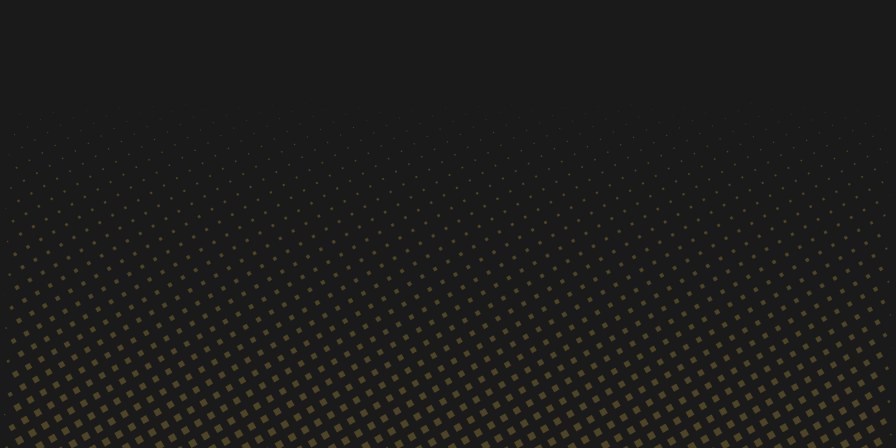
Write a WebGL 2 fragment shader that draws this background.

```glsl
#version 300 es
precision highp float;

uniform vec2 u_resolution;
out vec4 fragColor;

// Antialiased coverage of a square, exact also when smaller than a pixel.
float squareCoverage(vec2 p, float halfSide, float pixel) {
    vec2 cover = clamp((halfSide + 0.5 * pixel - abs(p)) / pixel,
                       0.0, min(1.0, 2.0 * halfSide / pixel));
    return cover.x * cover.y;
}

void main() {
    vec2 p = gl_FragCoord.xy / u_resolution.y;
    float aspect = u_resolution.x / u_resolution.y;
    float pitch = 0.03315;

    // Square lattice turned by 30 degrees
    float angle = radians(30.0);
    mat2 turn = mat2(cos(angle), sin(angle), -sin(angle), cos(angle));
    vec2 anchor = vec2(0.6875, 0.427);
    vec2 lattice = (p - anchor) * turn / pitch;
    vec2 cell = floor(lattice + 0.5);
    vec2 local = (lattice - cell) * pitch;
    vec2 center = anchor + turn * (cell * pitch);

    // Dots shrink upward and close to the side edges
    float rise = clamp(1.0 - center.y / 0.82, 0.0, 1.1);
    float sideDistance = min(center.x, aspect - center.x);
    float sideFade = smoothstep(0.0, 0.038, sideDistance);
    float halfSide = 0.24 * pitch * rise * sideFade;

    float dots = squareCoverage(local, halfSide, 1.0 / u_resolution.y);
    vec3 charcoal = vec3(0.10);
    vec3 olive = vec3(0.305, 0.27, 0.15);
    fragColor = vec4(mix(charcoal, olive, dots), 1.0);
}
```
